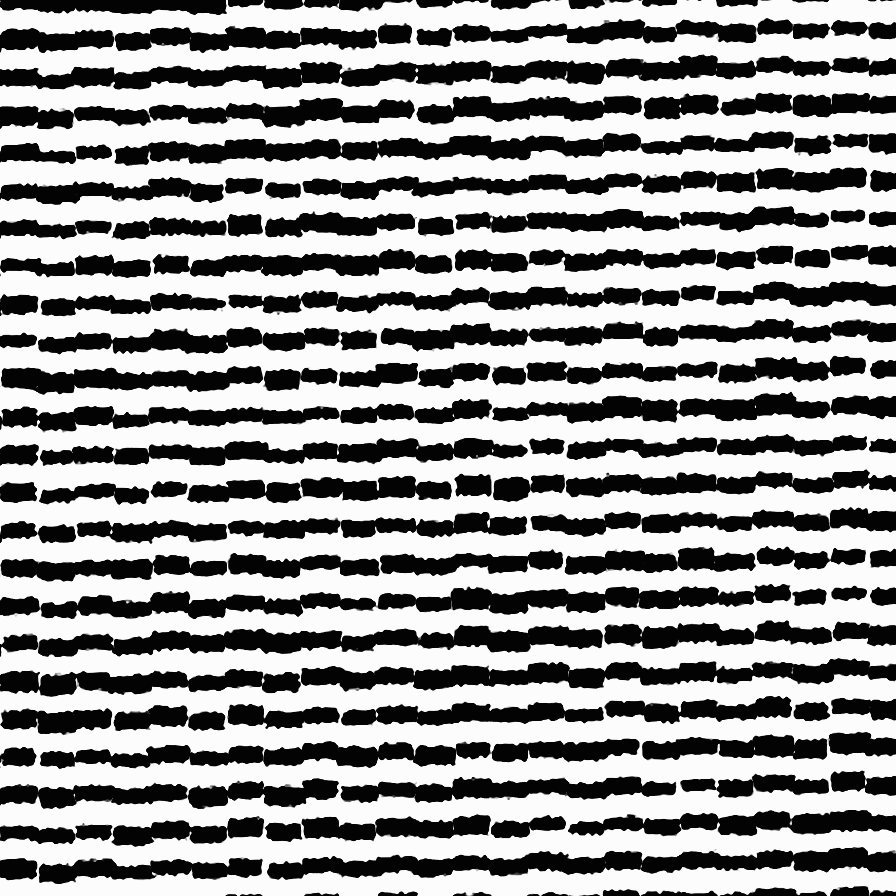
A Shadertoy shader for this pattern:

```glsl
// Rough, slightly climbing rows of black dashes on white. Each grid cell holds
// a rounded bar with random length, height and shift; neighbouring bars are
// merged into broken lines and their edges are roughened by value noise.

const float CELLS = 23.73;         // rows and columns per canvas height
const float CLIMB = 0.0155;        // rise of a row across the canvas
const float ROW_OFFSET = 0.117;    // vertical phase, in cells
const vec3 PAPER = vec3(0.99);
const vec3 INK = vec3(0.01);

float hash(vec2 p) {
    return fract(sin(dot(p, vec2(127.1, 311.7))) * 43758.5453);
}

float valueNoise(vec2 p) {
    vec2 cell = floor(p);
    vec2 f = fract(p);
    f = f * f * (3.0 - 2.0 * f);
    float low = mix(hash(cell), hash(cell + vec2(1, 0)), f.x);
    float high = mix(hash(cell + vec2(0, 1)), hash(cell + vec2(1, 1)), f.x);
    return mix(low, high, f.y);
}

float roundedBox(vec2 p, vec2 halfSize, float radius) {
    vec2 q = abs(p) - halfSize + radius;
    return length(max(q, 0.0)) + min(max(q.x, q.y), 0.0) - radius;
}

// Distance to the bar of one cell; p is relative to the cell centre
float dash(vec2 p, vec2 id) {
    float halfLength = mix(0.45, 0.58, hash(id + 3.7));
    float swell = valueNoise(vec2(id.x * 0.23, id.y * 7.0) + 51.0) - 0.5;
    float halfHeight = 0.217 + 0.08 * (hash(id + 17.3) - 0.5) + 0.07 * swell;
    float stagger = mix(0.055, -0.055, mod(id.x, 2.0));
    vec2 shift = vec2(0.10, 0.06) * (vec2(hash(id + 29.1), hash(id + 41.9)) - 0.5);
    shift.y += stagger;
    return roundedBox(p - shift, vec2(halfLength, halfHeight), 0.13);
}

// Union of the bars in this cell and its left and right neighbours
float brokenLines(vec2 p) {
    vec2 id = floor(p);
    float d = 1e3;
    for (int i = -1; i <= 1; i++) {
        vec2 neighbour = id + vec2(i, 0);
        d = min(d, dash(p - neighbour - 0.5, neighbour));
    }
    return d;
}

// Coarse waviness plus fine ragged grain, centred on zero
float edgeWear(vec2 p) {
    float waves = valueNoise(p * 3.3 + 9.0) - 0.5;
    float grain = valueNoise(p * 9.5 + 70.0) - 0.5;
    return 0.045 * waves + 0.10 * grain;
}

void mainImage(out vec4 fragColor, in vec2 fragCoord) {
    vec2 uv = fragCoord / iResolution.y;
    vec2 grid = uv * CELLS;
    grid.y -= CLIMB * CELLS * uv.x + ROW_OFFSET;

    float d = brokenLines(grid) + edgeWear(grid);
    float pixel = CELLS / iResolution.y;
    float ink = 1.0 - smoothstep(-0.6 * pixel, 0.6 * pixel, d);
    fragColor = vec4(mix(PAPER, INK, ink), 1.0);
}
```
